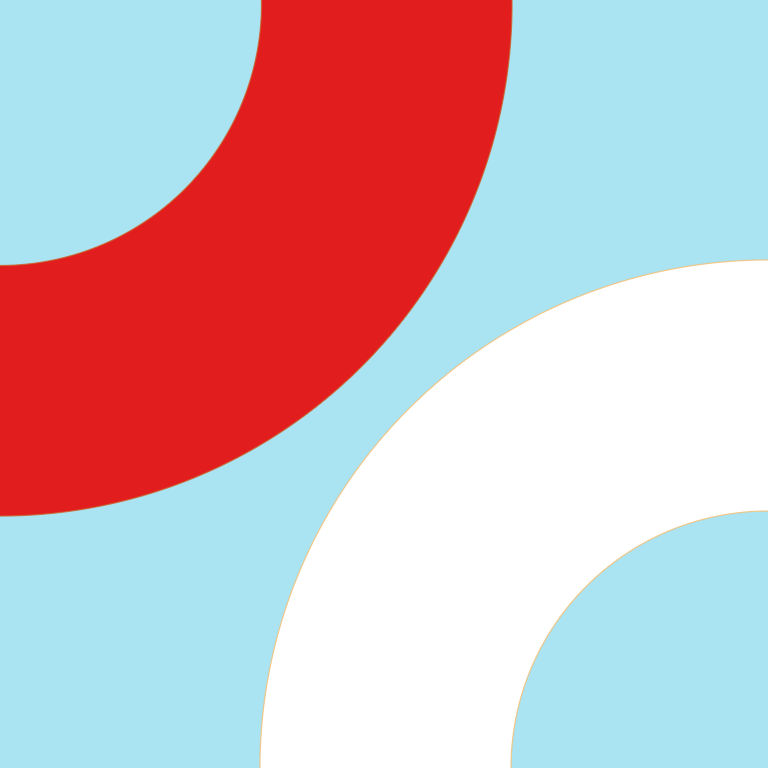
Give the GLSL for this background, as a WebGL 1 fragment shader.

```glsl
precision highp float;
// Two broad quarter rings, red and white, in opposite corners of a pale blue field.

uniform vec2 u_resolution;

// Flat colours
const vec3 SKY = vec3(0.667, 0.890, 0.945);
const vec3 RED = vec3(0.882, 0.114, 0.114);
const vec3 WHITE = vec3(1.0);

// Thin warm outlines
const vec3 RED_RIM = vec3(0.80, 0.38, 0.16);
const vec3 WHITE_RIM = vec3(0.96, 0.74, 0.44);
const float RIM_HALF_WIDTH = 0.0008;
const float RIM_STRENGTH = 0.8;

// Ring layout, in canvas units
const vec2 RED_CENTER = vec2(0.0, 0.9948);
const vec2 RED_RADII = vec2(0.3405, 0.6667);
const vec2 WHITE_CENTER = vec2(1.0, 0.0);
const vec2 WHITE_RADII = vec2(0.3346, 0.6615);

// Signed distance to a ring; radii holds the inner and outer radius
float ringDistance(vec2 p, vec2 center, vec2 radii) {
  float middle = 0.5 * (radii.x + radii.y);
  float halfWidth = 0.5 * (radii.y - radii.x);
  return abs(length(p - center) - middle) - halfWidth;
}

// Antialiased coverage of the region where d is negative
float coverage(float d, float pixel) {
  return clamp(0.5 - d / pixel, 0.0, 1.0);
}

// Fill a shape, then trace its outline
vec3 paintRing(vec3 base, float d, vec3 fill, vec3 rim, float pixel) {
  vec3 color = mix(base, fill, coverage(d, pixel));
  float outline = coverage(d - RIM_HALF_WIDTH, pixel)
                - coverage(d + RIM_HALF_WIDTH, pixel);
  return mix(color, rim, RIM_STRENGTH * outline);
}

void main() {
  float pixel = 1.0 / min(u_resolution.x, u_resolution.y);
  vec2 p = gl_FragCoord.xy * pixel;

  float redRing = ringDistance(p, RED_CENTER, RED_RADII);
  float whiteRing = ringDistance(p, WHITE_CENTER, WHITE_RADII);

  vec3 color = paintRing(SKY, redRing, RED, RED_RIM, pixel);
  color = paintRing(color, whiteRing, WHITE, WHITE_RIM, pixel);
  gl_FragColor = vec4(color, 1.0);
}
```
